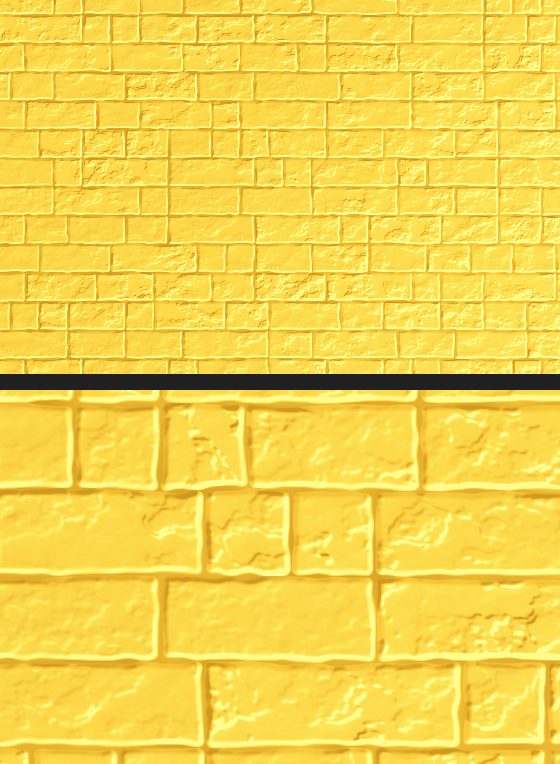
Top: the whole. Bottom: its middle third, enlarged.
This texture is drawn by a WebGL 1 fragment shader. Its source:

```glsl
precision highp float;
// Glossy yellow wall of rough stone bricks in even courses of random lengths.
// Each course is walked brick by brick; a height field of bevels and chipped
// terraces is lit from the lower right, with a sheen growing to that side.
uniform vec2 u_resolution;

#define ROWS 13.04        // courses per canvas height
#define ROW_SHIFT 0.535   // height of the lowest joint, in courses
#define COL_SHIFT 0.375   // offset of the half-course column grid
#define JOINT_HALF 0.024  // half width of a joint, in courses
#define WOBBLE 0.045      // unevenness of the joints
#define BEVEL 0.021       // height of the rounded brick edge
#define GRAIN 0.032       // height of the soft surface relief
#define CHIP 0.038        // height of the chipped terraces
#define GAIN 1.9          // contrast of the lighting
#define SHEEN 0.13        // extra brightness at the lit side

const vec3 JOINT = vec3(0.82, 0.60, 0.12);
const vec3 SHADE = vec3(0.96, 0.77, 0.22);
const vec3 FACE = vec3(0.99, 0.85, 0.285);
const vec3 LIGHT = vec3(0.99, 0.92, 0.37);
const vec3 GLINT = vec3(0.995, 0.985, 0.56);
const vec2 LIGHT_DIR = vec2(0.66, -0.75);

float hash(vec2 p) {
  vec3 a = fract(vec3(p.xyx) * 0.1031);
  a += dot(a, a.yzx + 33.33);
  return fract((a.x + a.y) * a.z);
}

float noise(vec2 p) {
  vec2 i = floor(p), f = fract(p);
  f = f * f * (3.0 - 2.0 * f);
  return mix(mix(hash(i), hash(i + vec2(1.0, 0.0)), f.x),
             mix(hash(i + vec2(0.0, 1.0)), hash(i + 1.0), f.x), f.y);
}

float fbm(vec2 p) {
  float sum = 0.0, amp = 0.52;
  for (int i = 0; i < 4; i++) {
    sum += amp * noise(p);
    p = mat2(1.6, 1.2, -1.2, 1.6) * p + 7.3;
    amp *= 0.48;
  }
  return sum;
}

// Left edge and length of the brick that holds x in the given course
vec2 findBrick(float x, float row) {
  float left = COL_SHIFT - 0.5 * (1.0 + floor(6.0 * hash(vec2(row, 91.0))));
  float len = 1.0;
  for (int i = 0; i < 48; i++) {
    len = 1.0 + 0.5 * floor(4.8 * hash(vec2(float(i) + 3.0, row * 7.0 + 29.0)));
    if (left + len > x) break;
    left += len;
  }
  return vec2(left, len);
}

// Signed distance to a softly rounded brick, negative inside
float brickDistance(vec2 p, vec2 center, vec2 halfSize) {
  const float corner = 0.07;
  vec2 d = abs(p - center) - halfSize + JOINT_HALF + corner;
  float edge = length(max(d, 0.0)) + min(max(d.x, d.y), 0.0) - corner;
  return edge + WOBBLE * (noise(p * 5.0) - 0.5);
}

// Bevelled edge, fine grain and broken terraces
float surface(vec2 p, vec2 center, vec2 halfSize, float seed, float rough) {
  float d = brickDistance(p, center, halfSize);
  float body = smoothstep(0.02, -0.075, d);
  float f = fbm(p * vec2(2.3, 2.9) + seed * 61.0);
  float terraces = smoothstep(0.40, 0.49, f) + smoothstep(0.55, 0.65, f);
  return body * (BEVEL + GRAIN * f + CHIP * rough * terraces);
}

// Five-step colour ramp over tones 0 to 1
vec3 ramp(float tone) {
  float t = clamp(tone, 0.0, 1.0) * 4.0;
  vec3 c = mix(JOINT, SHADE, clamp(t, 0.0, 1.0));
  c = mix(c, FACE, clamp(t - 1.0, 0.0, 1.0));
  c = mix(c, LIGHT, clamp(t - 2.0, 0.0, 1.0));
  return mix(c, GLINT, clamp(t - 3.0, 0.0, 1.0));
}

void main() {
  vec2 uv = gl_FragCoord.xy / u_resolution;
  float pixel = ROWS / u_resolution.y;
  vec2 p = gl_FragCoord.xy * pixel - vec2(0.0, ROW_SHIFT);
  p += 0.05 * (vec2(noise(p * 1.3), noise(p * 1.3 + 40.0)) - 0.5);

  // Brick layout
  float row = floor(p.y) + 2.0;
  vec2 span = findBrick(p.x, row);
  vec2 halfSize = 0.5 * vec2(span.y, 1.0);
  vec2 center = vec2(span.x, floor(p.y)) + halfSize;
  float seed = hash(vec2(span.x * 2.0 + 11.0, row * 3.0));

  // Lighting from the slope toward the light
  float glow = smoothstep(0.35, 1.1, 0.8 * uv.x + 0.35 * (1.0 - uv.y));
  float patches = smoothstep(0.25, 0.7, noise(p * 1.1 + seed * 23.0));
  float rough = mix(0.25, 1.0, seed) * mix(0.3, 1.0, patches);
  float eps = max(0.022, 0.6 * pixel);
  vec2 reach = LIGHT_DIR * eps;
  float slope = (surface(p - reach, center, halfSize, seed, rough)
               - surface(p + reach, center, halfSize, seed, rough)) / (2.0 * eps);
  slope *= slope < 0.0 ? 0.4 : mix(0.65, 1.35, glow);
  float tone = 0.49 + GAIN * slope + SHEEN * glow + 0.05 * (seed - 0.5);

  // Joints of varying depth
  float d = brickDistance(p, center, halfSize);
  float soft = max(0.016, 0.6 * pixel);
  float groove = smoothstep(-soft, soft, d) * mix(0.65, 1.0, noise(p * 2.0 + 9.0));
  gl_FragColor = vec4(ramp(mix(tone, 0.03 + 0.12 * glow, groove)), 1.0);
}
```
